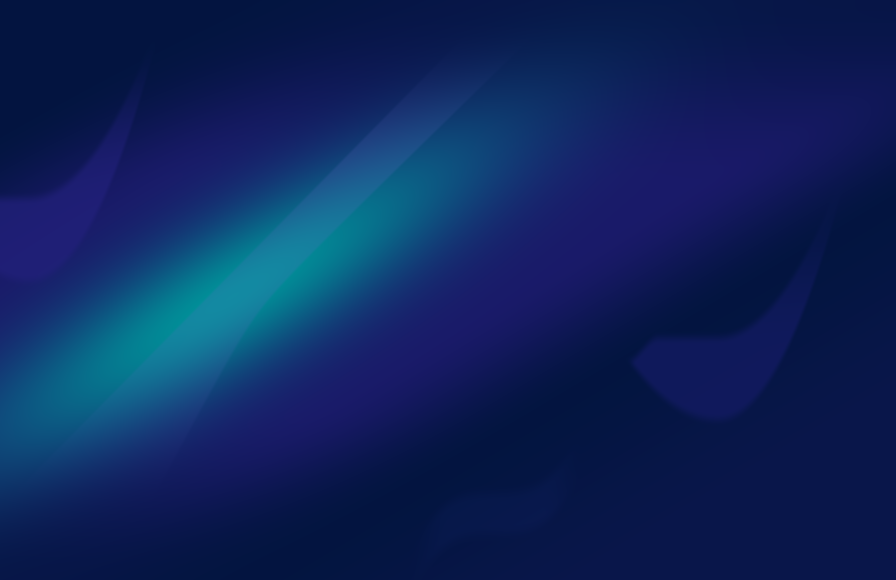
Give the GLSL for this background, as a Shadertoy shader.

```glsl
// Draws a diagonal teal glow in a violet band on navy, with a pale beam and soft swooshes.

// Soft coverage between a lower and an upper edge
float between(float v, float lower, float upper, float blur) {
    return smoothstep(-blur, blur, v - lower) * smoothstep(-blur, blur, upper - v);
}

// Curved fin: q is measured from its lowest point, the tip rises to the right
float swoosh(vec2 q) {
    float square = q.x * q.x;
    float lower = square * (q.x > 0.0 ? 8.7 : 4.5);
    float upper = 0.142 + (q.x > 0.0 ? 6.2 * square : 0.0);
    upper -= 0.045 * (1.0 - smoothstep(-0.16, -0.10, q.x));
    float tipFade = 1.0 - smoothstep(0.12, 0.43, q.y);
    return between(q.y, lower, upper, 0.012) * tipFade;
}

// Slanted beam with a straight left edge and a bent right edge
float beam(vec2 p) {
    float left = 0.98 * p.y - 0.122;
    float bend = 0.245 * (p.y - 0.47);
    float right = 0.071 + 0.775 * p.y + sqrt(bend * bend + 0.0002);
    float fade = smoothstep(0.12, 0.50, p.y) * (1.0 - smoothstep(0.70, 0.95, p.y));
    return between(p.x, left, right, 0.004) * fade;
}

void mainImage(out vec4 fragColor, in vec2 fragCoord) {
    vec2 p = fragCoord / iResolution.y;
    p.x *= 1.536 * iResolution.y / iResolution.x;

    // Axes along and across the glow
    vec2 axis = vec2(0.857, 0.515);
    vec2 fromGlow = p - vec2(0.40, 0.49);
    float along = dot(fromGlow, axis);
    float across = dot(fromGlow, vec2(axis.y, -axis.x));

    // Navy ground, a little lighter in the lower right
    vec3 color = mix(vec3(0.010, 0.080, 0.250), vec3(0.035, 0.088, 0.290),
                     smoothstep(0.42, 0.75, across));

    // Violet band, dimmed at the top and bottom
    float band = smoothstep(-0.46, -0.22, across) * (1.0 - smoothstep(0.24, 0.45, across));
    float dimming = smoothstep(0.0, 0.30, p.y) * (1.0 - smoothstep(0.68, 1.0, p.y));
    color = mix(color, vec3(0.100, 0.100, 0.410), band * mix(0.18, 1.0, dimming));

    // Teal glow
    vec2 spread = vec2(along / 0.35, across / 0.085);
    color = mix(color, vec3(0.0, 0.570, 0.600), exp(-0.5 * dot(spread, spread)));

    // Pale beam over the glow
    color = mix(color, vec3(0.42, 0.40, 0.80), 0.18 * beam(p));

    // Swooshes at the left and right
    color = mix(color, vec3(0.130, 0.125, 0.480), 0.75 * swoosh(p - vec2(0.05, 0.516)));
    color = mix(color, vec3(0.075, 0.105, 0.390), 0.75 * swoosh(p - vec2(1.23, 0.276)));

    // Faint ribbon at the bottom
    float x = p.x - 0.85;
    float middle = 0.115 + 34.0 * x * x * x;
    float ribbon = between(p.y, middle - 0.035, middle + 0.035, 0.015)
                 * (1.0 - smoothstep(0.08, 0.15, abs(x)));
    color += vec3(0.010, 0.012, 0.030) * ribbon;

    fragColor = vec4(color, 1.0);
}
```
